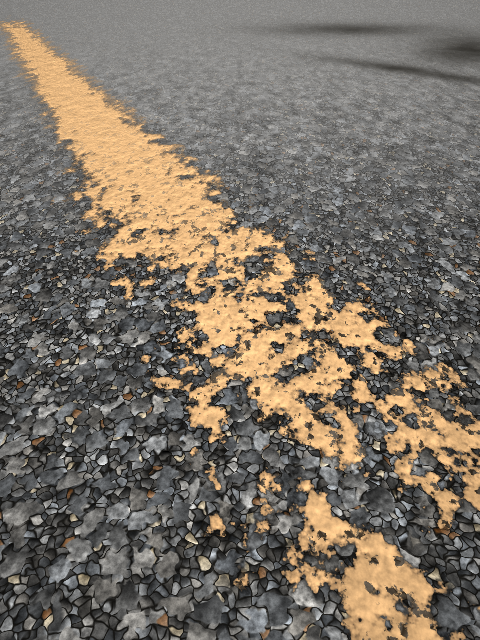
Reproduce this texture procedurally as a Shadertoy shader.

```glsl
// Worn orange road line on coarse asphalt, seen low and in perspective.
// Cellular stones and layered noise lie on a ground plane; a coverage field
// chips the paint, and both soften towards the far end of the road.

const float HORIZON = 0.10;       // ground offset above the top of the canvas
const float DEPTH_SCALE = 2.6;    // foreshortening of the ground
const float STONE_FREQ = 20.0;
const float GRIT_FREQ = 50.0;
const float FLAKE_FREQ = 17.0;
const vec2 LEFT_EDGE = vec2(0.70, -0.025);   // slope and offset of the line
const vec2 RIGHT_EDGE = vec2(1.53, -0.005);
const vec3 PAINT_BRIGHT = vec3(0.93, 0.74, 0.52);
const vec3 PAINT_WORN = vec3(0.66, 0.52, 0.37);
const vec3 FAR_GREY = vec3(0.585, 0.58, 0.57);
const vec3 NEAR_GREY = vec3(0.44, 0.44, 0.44);
const vec3 TAR = vec3(0.095, 0.09, 0.08);

vec2 hash2(vec2 p) {
    vec3 a = fract(p.xyx * vec3(0.1031, 0.1030, 0.0973));
    a += dot(a, a.yzx + 33.33);
    return fract((a.xx + a.yz) * a.zy);
}

float noise(vec2 p) {
    vec2 i = floor(p), f = fract(p);
    f = f * f * (3.0 - 2.0 * f);
    return mix(mix(hash2(i).x, hash2(i + vec2(1, 0)).x, f.x),
               mix(hash2(i + vec2(0, 1)).x, hash2(i + vec2(1, 1)).x, f.x), f.y);
}

float fbm(vec2 p) {
    float sum = 0.0, amp = 0.5, total = 0.0;
    for (int k = 0; k < 5; k++) {
        sum += amp * noise(p);
        total += amp;
        amp *= 0.58;
        p = mat2(1.6, 1.2, -1.2, 1.6) * p + 7.3;
    }
    return sum / total;
}

// Cellular stones: xy = offset from centre, z = distance to gap, w = identity
vec4 stones(vec2 p) {
    vec2 cell = floor(p), nearest = vec2(0.0);
    float first = 9.0, second = 9.0, id = 0.0;
    for (int j = -1; j <= 1; j++)
    for (int i = -1; i <= 1; i++) {
        vec2 c = cell + vec2(i, j);
        vec2 d = p - c - hash2(c);
        float len = length(d);
        if (len < first) {
            second = first; first = len; nearest = d; id = hash2(c + 41.7).y;
        } else second = min(second, len);
    }
    return vec4(nearest, second - first, id);
}

// Stone colour with a tilted facet; a few pebbles are cream or rust
vec3 stoneColor(vec4 s, float dark, float light) {
    float pick = fract(s.w * 37.7), angle = s.w * 40.0;
    float facet = dot(s.xy, vec2(cos(angle), sin(angle))) * 0.20 + s.y * 0.10;
    vec3 tint = mix(vec3(0.96, 1.0, 1.04), vec3(1.03, 1.0, 0.95), fract(s.w * 13.1));
    vec3 col = tint * (mix(dark, light, pick * pick) + facet);
    col = mix(col, vec3(0.70, 0.65, 0.55) + facet, step(0.96, s.w));
    return mix(col, vec3(0.50, 0.37, 0.26) + facet, step(s.w, 0.02));
}

vec3 asphalt(vec2 g, float t, float focus) {
    vec2 warp = vec2(noise(g * 60.0), noise(g * 60.0 + 19.0)) - 0.5;
    vec4 grit = stones(g * GRIT_FREQ + warp * 0.7);
    vec4 big = stones(g * STONE_FREQ + warp * 0.38);
    float grain = fbm(g * 90.0) - 0.5;
    vec3 col = mix(TAR, stoneColor(grit, 0.24, 0.64), smoothstep(0.0, 0.26, grit.z));
    float present = smoothstep(0.42, 0.52, fract(big.w * 7.3));
    col = mix(col, stoneColor(big, 0.32, 0.64), present * smoothstep(0.08, 0.24, big.z));
    col *= 1.0 + 1.1 * grain;
    // Out-of-focus ground keeps only soft speckle
    vec3 soft = mix(FAR_GREY, NEAR_GREY, smoothstep(0.05, 0.60, t));
    soft += (fbm(g * 17.0) - 0.5) * 0.55 * smoothstep(0.0, 0.25, t);
    return mix(soft, col, focus);
}

float spot(vec2 q, vec2 centre, vec2 size) {
    vec2 d = (q - centre) / size;
    return exp(-dot(d, d));
}

// Amount of paint before chipping; q.y runs down the canvas
float coverage(vec2 q) {
    float l = q.x - LEFT_EDGE.x * q.y - LEFT_EDGE.y;
    float r = RIGHT_EDGE.x * q.y + RIGHT_EDGE.y - q.x;
    float edge = min(min(l, r) / (0.03 + 0.10 * q.y), (q.y - 0.036) * 60.0);
    float wear = mix(0.34, 0.09, smoothstep(0.12, 0.48, q.y));
    wear -= 0.09 * smoothstep(0.58, 0.74, q.y);
    float gap = q.y - 0.665 - 0.46 * (q.x - 0.52);
    wear -= 0.24 * exp(-gap * gap / 0.0013) * smoothstep(0.45, 0.55, q.x);
    wear -= 0.34 * spot(q, vec2(0.98, 0.88), vec2(0.14, 0.08));
    wear -= 0.40 * spot(q, vec2(0.325, 0.465), vec2(0.07, 0.055));
    wear -= 0.25 * spot(q, vec2(0.45, 0.73), vec2(0.08, 0.07));
    wear -= 0.18 * spot(q, vec2(0.60, 0.97), vec2(0.10, 0.07));
    wear -= 0.30 * spot(q, vec2(0.616, 0.573), vec2(0.04, 0.018));
    wear += 0.12 * spot(q, vec2(0.50, 0.55), vec2(0.08, 0.05));
    wear += 0.14 * spot(q, vec2(0.75, 0.88), vec2(0.10, 0.06));
    return min(edge * 0.25, wear);
}

void mainImage(out vec4 fragColor, in vec2 fragCoord) {
    vec2 q = fragCoord / iResolution.xy;
    q.y = 1.0 - q.y;
    float d = q.y + HORIZON;
    vec2 g = vec2((q.x - 0.5) / d, -DEPTH_SCALE / sqrt(d));
    float focus = smoothstep(0.06, 0.52, q.y);
    vec3 col = asphalt(g, q.y, 0.12 + 0.88 * focus);

    // Damp streaks at the far right
    float ragged = 0.5 + fbm(q * vec2(9.0, 70.0));
    float damp = spot(q, vec2(0.72, 0.046), vec2(0.17, 0.010)) * 0.65;
    damp += spot(q, vec2(0.98, 0.077), vec2(0.10, 0.022));
    damp += spot(vec2(q.x, q.y - 0.11 * (q.x - 0.85)), vec2(0.87, 0.110), vec2(0.17, 0.007));
    col = mix(col, TAR * 1.8, clamp(damp * ragged * 0.85, 0.0, 0.9));

    // Chipped paint, its dark rim and its raised relief
    float flake = fbm(g * FLAKE_FREQ);
    float relief = flake - fbm(g * FLAKE_FREQ + vec2(0.06, 0.14));
    float amount = coverage(q) + (flake - 0.5) * mix(0.40, 1.30, focus);
    float blur = mix(0.14, 0.035, focus);
    float paint = smoothstep(-blur, blur, amount);
    col *= 1.0 - 0.50 * focus * smoothstep(-0.13, 0.0, amount);
    vec3 coat = mix(PAINT_WORN, PAINT_BRIGHT, smoothstep(-0.02, 0.14, amount));
    coat *= 1.0 + relief * 0.8 + (fbm(g * 55.0) - 0.5) * 0.40 * focus;
    float pits = smoothstep(0.59, 0.69, fbm(g * 38.0 + 5.0)) * focus;
    col = mix(col, coat, paint * (1.0 - 0.8 * pits));

    vec2 corner = q - vec2(0.5, 0.45);
    col *= 1.04 - 0.28 * dot(corner, corner);
    fragColor = vec4(clamp(col, 0.0, 1.0), 1.0);
}
```
